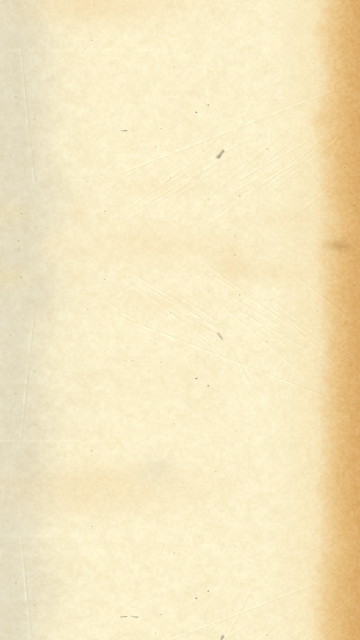
Give the GLSL for this texture, as a Shadertoy shader.

```glsl
// Aged parchment: grey left margin, scorched right edge, folded creases, stains and specks.

const vec3 PAPER      = vec3(0.985, 0.943, 0.795);
const vec3 GREY_EDGE  = vec3(0.900, 0.865, 0.755);
const vec3 TAN        = vec3(0.955, 0.850, 0.645);
const vec3 SCORCH     = vec3(0.910, 0.755, 0.505);
const vec3 BURN       = vec3(0.855, 0.660, 0.400);
const vec3 STAIN      = vec3(0.950, 0.835, 0.640);
const vec3 INK        = vec3(0.400, 0.380, 0.330);
const float FOLD_Y    = 1.096;   // height of the mirror fold, in canvas widths
const float FOLD_SPAN = 0.675;   // distance between neighbouring folds
const float GRAIN     = 0.048;
const float MOTTLE    = 0.050;
const float CREASE    = 0.026;
const float CREASE_W  = 0.0022;
const float SPECK_CELLS = 13.0;

float hash(vec2 p) {
    vec3 q = fract(vec3(p.xyx) * 0.1031);
    q += dot(q, q.yzx + 33.33);
    return fract((q.x + q.y) * q.z);
}

float noise(vec2 p) {
    vec2 i = floor(p), f = fract(p);
    f = f * f * (3.0 - 2.0 * f);
    return mix(mix(hash(i), hash(i + vec2(1, 0)), f.x),
               mix(hash(i + vec2(0, 1)), hash(i + vec2(1, 1)), f.x), f.y);
}

float fbm(vec2 p) {
    float sum = 0.0, amp = 0.5;
    for (int i = 0; i < 4; i++) {
        sum += amp * noise(p);
        p = mat2(1.6, 1.2, -1.2, 1.6) * p + 7.3;
        amp *= 0.5;
    }
    return sum / 0.9375;
}

// Soft elliptical spot
float blot(vec2 p, vec2 centre, vec2 radius) {
    vec2 d = (p - centre) / radius;
    return exp(-dot(d, d));
}

// Embossed line from a to b: a bright ridge beside a faint shadow
float crease(vec2 p, vec2 a, vec2 b) {
    vec2 ab = b - a;
    float len = length(ab);
    vec2 dir = ab / len;
    float along = dot(p - a, dir) / len;
    float d = dot(p - a, vec2(-dir.y, dir.x)) / CREASE_W;
    float ends = smoothstep(0.0, 0.2, along) * smoothstep(1.0, 0.75, along);
    return ends * (exp(-d * d) - 0.8 * exp(-(d + 1.7) * (d + 1.7)));
}

// Short ink stroke with smooth edges
float stroke(vec2 p, vec2 a, vec2 b, float r, float px) {
    vec2 ab = b - a;
    float t = clamp(dot(p - a, ab) / dot(ab, ab), 0.0, 1.0);
    return smoothstep(r + px, r - px, length(p - a - ab * t));
}

void mainImage(out vec4 fragColor, in vec2 fragCoord) {
    float px = 0.8 / iResolution.x;
    vec2 p = fragCoord / iResolution.x;
    vec2 q = vec2(p.x, abs(mod(p.y - FOLD_Y + FOLD_SPAN, 2.0 * FOLD_SPAN) - FOLD_SPAN));
    float cloud = fbm(p * 7.0) - 0.5;
    float fibre = fbm(p * vec2(42.0, 50.0)) - 0.5;
    vec3 col = PAPER;

    // Grey left margin, swelling beside the fold
    float swell = 0.05 * blot(q, vec2(q.x, 0.10), vec2(1.0, 0.09));
    float left = p.x - swell + 0.06 * cloud + 0.02 * fibre;
    col = mix(col, GREY_EDGE, 0.75 * smoothstep(0.18, 0.04, left) + 0.25 * smoothstep(0.32, 0.06, left));
    col = mix(col, vec3(0.93, 0.88, 0.71), 0.6 * blot(q, vec2(0.01, 0.09), vec2(0.09, 0.03)));

    // Warm bands and stains
    float warm = 0.30 * blot(q, vec2(0.30, 0.675), vec2(0.28, 0.06))
               + 0.20 * blot(q, vec2(0.24, 0.66), vec2(0.11, 0.045))
               + 0.28 * blot(q, vec2(0.215, 0.09), vec2(0.022, 0.022))
               + 0.28 * blot(q, vec2(0.78, 0.075), vec2(0.08, 0.03))
               + 0.22 * blot(q, vec2(0.45, 0.0), vec2(0.32, 0.05))
               + 0.16 * blot(q, vec2(0.45, 0.16), vec2(0.12, 0.03))
               + 0.38 * blot(p, vec2(0.65, 1.035), vec2(0.055, 0.045));
    col = mix(col, STAIN, clamp(warm * (1.0 + 1.6 * cloud + 0.8 * fibre), 0.0, 1.0));
    col = mix(col, GREY_EDGE * 0.98, 0.35 * blot(p, vec2(0.435, 0.47), vec2(0.05, 0.04)));

    // Scorched right edge, gradual and ragged
    float right = p.x + 0.05 * cloud + 0.045 * fibre;
    col = mix(col, TAN, 0.35 * smoothstep(0.74, 0.88, right));
    col = mix(col, TAN, 0.8 * smoothstep(0.855, 0.915, right));
    col = mix(col, SCORCH, smoothstep(0.875, 0.955, right));
    col = mix(col, BURN, 0.9 * smoothstep(0.925, 1.02, right));
    col = mix(col, BURN * 0.86, 0.55 * blot(p, vec2(0.945, 1.095), vec2(0.032, 0.014)));

    // Creases: long diagonals, a fan of wrinkles, margin lines
    float relief = crease(q, vec2(0.24, 0.165), vec2(1.04, 0.475))
                 + crease(q, vec2(0.61, 0.23), vec2(0.71, 0.42))
                 + crease(q, vec2(0.10, 0.12), vec2(0.05, 0.60))
                 + 0.6 * crease(q, vec2(0.085, 0.20), vec2(0.062, 0.48));
    for (int i = 0; i < 18; i++) {
        float k = float(i);
        vec2 start = vec2(0.28 + 0.03 * k, 0.03 + 0.16 * hash(vec2(k, 3.0)));
        float reach = 0.12 + 0.22 * hash(vec2(k, 8.0));
        float slope = 0.55 + 0.35 * hash(vec2(k, 5.0));
        relief += 0.75 * crease(q, start, start + reach * vec2(1.0, slope));
    }
    col += CREASE * relief * (1.0 + 2.0 * fibre);
    col += 0.016 * exp(-pow((q.y - 0.543) / 0.004, 2.0)) * smoothstep(0.5, 0.1, p.x);

    // Paper tooth: two fine octaves, coarser in the scorched edge
    float tooth = noise(p * 130.0) + noise(p * 270.0 + 19.0) - 1.0;
    float rough = 1.0 + 0.7 * smoothstep(0.86, 0.95, p.x);
    col += rough * (GRAIN * 0.6 * tooth + MOTTLE * fibre + 0.02 * cloud) * vec3(0.6, 0.85, 1.2);

    // Scattered specks
    vec2 cell = floor(q * SPECK_CELLS);
    vec2 spot = (cell + 0.15 + 0.7 * vec2(hash(cell + 11.0), hash(cell + 47.0))) / SPECK_CELLS;
    float size = 0.0005 + 0.0012 * hash(cell + 5.0);
    float speck = smoothstep(size + px, size - px, length(q - spot)) * step(0.68, hash(cell + 83.0));
    col = mix(col, INK, 0.4 * speck);

    // Ink marks mirrored across the fold, broken up by the fibres
    float ink = 0.55 * stroke(q, vec2(0.608, 0.246), vec2(0.619, 0.262), 0.003 + 0.014 * fibre, 2.0 * px)
              + 0.50 * stroke(q, vec2(0.335, 0.318), vec2(0.352, 0.319), 0.0008 + 0.006 * fibre, px)
              + 0.30 * stroke(q, vec2(0.365, 0.320), vec2(0.383, 0.317), 0.0006 + 0.006 * fibre, px)
              + 0.75 * stroke(q, vec2(0.545, 0.370), vec2(0.546, 0.370), 0.0016, px)
              + 0.65 * stroke(q, vec2(0.578, 0.390), vec2(0.579, 0.390), 0.0014, px);
    col = mix(col, INK, clamp(ink, 0.0, 1.0));

    fragColor = vec4(clamp(col, 0.0, 1.0), 1.0);
}
```
